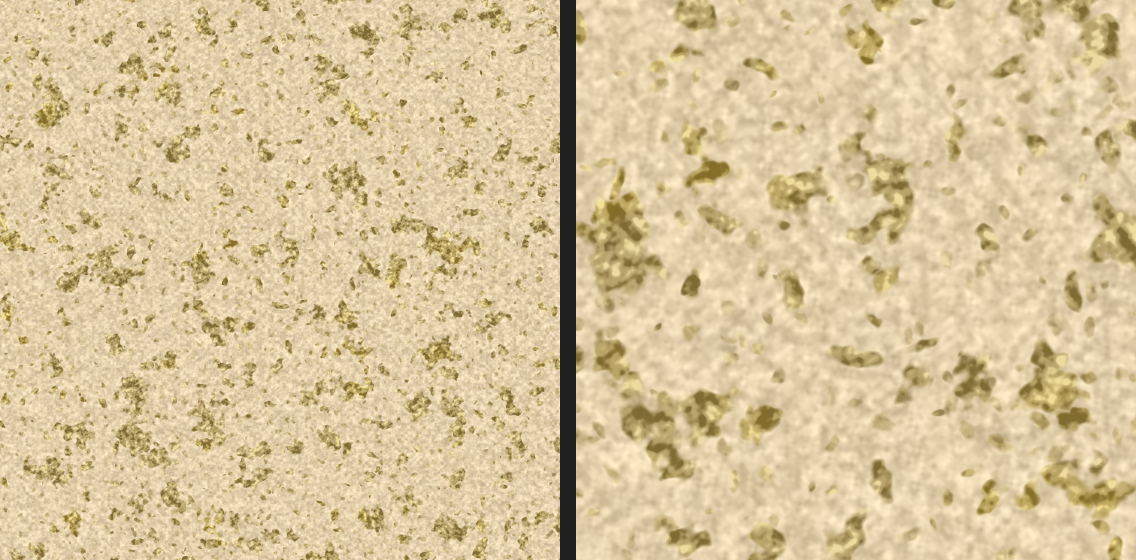
Left, the full canvas; right, a detail of the centre.
A Shadertoy shader for this texture:

```glsl
// Cream handmade paper strewn with ragged gold leaf flakes and fine specks.

const vec3 PAPER = vec3(0.893, 0.815, 0.672);
const vec3 GOLD_DARK = vec3(0.47, 0.39, 0.17);
const vec3 GOLD_MID = vec3(0.71, 0.63, 0.405);
const vec3 GOLD_LIGHT = vec3(0.93, 0.86, 0.62);
const float TAU = 6.2831853;

float hash(vec2 p) {
    return fract(sin(dot(p, vec2(127.1, 311.7))) * 43758.5453);
}

float valueNoise(vec2 p) {
    vec2 cell = floor(p);
    vec2 f = fract(p);
    f = f * f * (3.0 - 2.0 * f);
    float low = mix(hash(cell), hash(cell + vec2(1.0, 0.0)), f.x);
    float high = mix(hash(cell + vec2(0.0, 1.0)), hash(cell + vec2(1.0, 1.0)), f.x);
    return mix(low, high, f.y);
}

// Two octaves, centred on zero; the rotation hides the lattice.
float grain(vec2 p, float frequency) {
    vec2 turned = mat2(0.8, -0.6, 0.6, 0.8) * p;
    float coarse = valueNoise(p * frequency);
    float fine = valueNoise(turned * frequency * 1.95 + 37.0);
    return 0.6 * coarse + 0.4 * fine - 0.5;
}

// Scattered ellipses: positive inside, falling off in units of their radius.
float scatterField(vec2 p, float cells, float density, float radius, float seed) {
    vec2 q = p * cells;
    vec2 home = floor(q);
    float field = -3.0;
    for (int y = -1; y <= 1; y++) {
        for (int x = -1; x <= 1; x++) {
            vec2 cell = home + vec2(float(x), float(y));
            vec2 id = cell + seed;
            if (hash(id + 5.3) > density) continue;
            vec2 centre = cell + vec2(hash(id), hash(id + 19.7));
            float angle = TAU * hash(id + 41.9);
            float size = radius * mix(0.6, 1.35, hash(id + 63.1));
            float slimness = mix(1.0, 2.3, hash(id + 87.5));
            float c = cos(angle);
            float s = sin(angle);
            vec2 local = mat2(c, -s, s, c) * (q - centre);
            local.y *= slimness;
            field = max(field, 1.0 - length(local) / size);
        }
    }
    return field;
}

// Tears the outline of a scatter field with noise and softens its edge.
float raggedMask(float field, float tear, float softness) {
    return smoothstep(-softness, softness, field + tear);
}

vec3 paperColor(vec2 p) {
    float fibre = grain(p, 185.0);
    float cloud = grain(p + 3.0, 9.0);
    vec3 color = PAPER + 0.27 * fibre + 0.02 * cloud;
    return color + vec3(0.0, -0.01, -0.02) * grain(p + 8.0, 30.0);
}

vec3 goldColor(vec2 p) {
    float facet = 2.0 * grain(p + 5.0, 135.0) + 1.1 * grain(p + 11.0, 230.0);
    vec3 shade = mix(GOLD_MID, GOLD_DARK, smoothstep(0.0, 0.65, -facet));
    vec3 color = mix(shade, GOLD_LIGHT, smoothstep(0.0, 0.6, facet));
    // Some flakes lean to a warmer, more saturated yellow.
    float warmth = smoothstep(0.0, 0.3, grain(p + 17.0, 14.0));
    return color + warmth * vec3(0.03, 0.02, -0.05);
}

void mainImage(out vec4 fragColor, in vec2 fragCoord) {
    vec2 p = fragCoord / iResolution.y;

    // Large clusters, medium flakes and specks
    float clusterField = scatterField(p, 12.0, 0.60, 0.25, 13.0);
    float flakeField = scatterField(p, 27.0, 0.46, 0.26, 71.0);
    float speckField = scatterField(p, 56.0, 0.46, 0.25, 149.0);

    float clusters = raggedMask(clusterField, 3.0 * grain(p, 68.0), 0.30);
    float flakes = raggedMask(flakeField, 2.4 * grain(p + 2.0, 95.0), 0.34);
    float specks = raggedMask(speckField, 1.6 * grain(p + 4.0, 150.0), 0.45);
    float speckStrength = 0.65 + 0.9 * grain(p + 6.0, 35.0);

    // Pale rim where the leaf lifts the paper, then gold on top
    float leaf = max(max(clusters, flakes), specks * speckStrength);
    float rim = smoothstep(-0.9, 0.0, max(clusterField, flakeField));
    vec3 paper = paperColor(p) + 0.02 * rim;
    vec3 color = mix(paper, goldColor(p), 0.94 * leaf);
    fragColor = vec4(clamp(color, 0.0, 1.0), 1.0);
}
```
